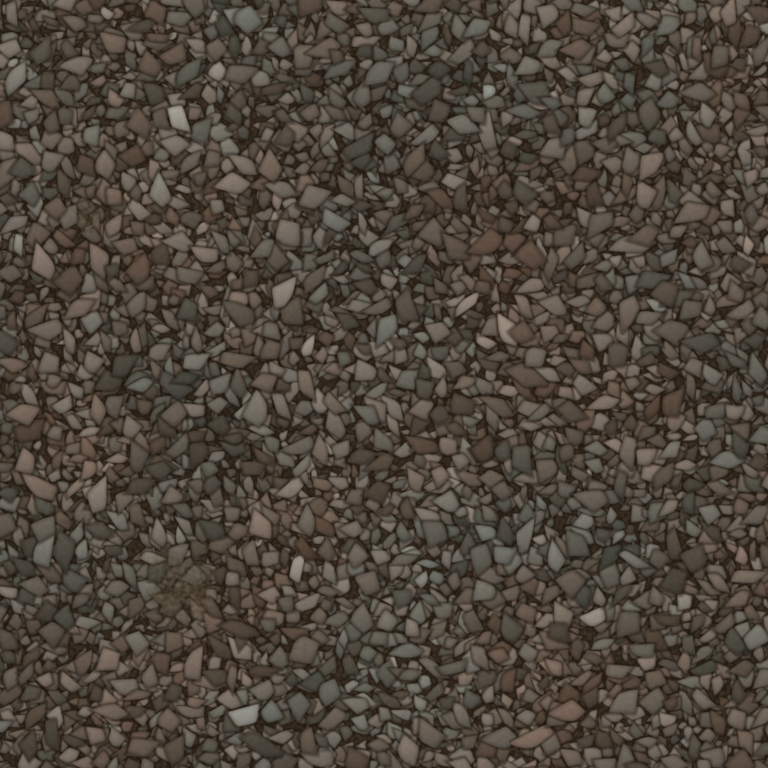
A WebGL 1 fragment shader for this texture:

```glsl
precision highp float;
// Ground covered with small, dull brown-grey gravel and a few patches of sand.
uniform vec2 u_resolution;

vec3 hash3(vec2 p) {
  vec3 q = fract(vec3(p.xyx) * vec3(0.1031, 0.103, 0.0973));
  q += dot(q, q.yxz + 33.33);
  return fract((q.xxy + q.yzz) * q.zyx);
}

// Gradient noise, roughly -0.7 to 0.7
float cornerSlope(vec2 cell, vec2 offset) {
  float angle = 6.2832 * hash3(cell + 71.0).x;
  return dot(vec2(cos(angle), sin(angle)), offset);
}

float gradientNoise(vec2 p) {
  vec2 i = floor(p), f = fract(p);
  vec2 w = f * f * f * (f * (f * 6.0 - 15.0) + 10.0);
  vec2 e = vec2(1.0, 0.0);
  return mix(mix(cornerSlope(i, f), cornerSlope(i + e, f - e), w.x),
             mix(cornerSlope(i + e.yx, f - e.yx), cornerSlope(i + 1.0, f - 1.0), w.x), w.y);
}

// Distance to an uneven six-sided pebble with rounded corners
float pebbleDistance(vec2 p, float radius, float seed) {
  float sum = 0.0;
  for (int k = 0; k < 6; k++) {
    float side = float(k);
    float angle = side * 1.0472 + 0.55 * sin(seed * 40.0 + side * 2.4);
    float reach = radius * (0.82 + 0.34 * fract(seed * 17.3 + side * 0.618));
    sum += exp(18.0 * (dot(p, vec2(cos(angle), sin(angle))) - reach));
  }
  return log(sum) / 18.0;
}

vec3 pebbleColor(vec3 seed, float tint) {
  float tone = mix(0.29, 0.47, seed.x) + 0.13 * pow(seed.y, 12.0);
  vec3 color = tone + vec3(0.0, -0.034, -0.074);
  // Some pebbles lean to green, others to a dull red
  return color + (seed.z - 0.5 + tint) * vec3(0.035, -0.012, -0.022);
}

void main() {
  vec2 uv = gl_FragCoord.xy / u_resolution.y;
  float blur = max(0.0016, 0.7 / u_resolution.y);
  vec3 shade = vec3(0.105, 0.07, 0.035);
  float tint = gradientNoise(uv * 5.0 + 3.0);
  float grain = gradientNoise(uv * 170.0);
  vec3 color = vec3(0.2, 0.16, 0.12) + 0.08 * grain;

  // Layers of pebbles, from small and dense to large and sparse
  for (int l = 0; l < 5; l++) {
    float layer = float(l);
    float scale = 52.0 - 5.0 * layer;
    vec2 p = uv * scale + layer * 17.37;
    vec2 home = floor(p);
    for (int j = -1; j <= 1; j++) {
      for (int i = -1; i <= 1; i++) {
        vec2 cell = home + vec2(float(i), float(j));
        vec3 place = hash3(cell + layer * 113.0);
        vec3 shape = hash3(cell + layer * 57.0 + 211.0);
        vec2 offset = p - cell - 0.15 - 0.7 * place.xy;
        if (place.z > 1.0 - 0.17 * layer || dot(offset, offset) > 1.2) continue;

        // Turn and stretch, with a mild lean down to the right
        float turn = -0.5 + 2.8 * (shape.x - 0.5);
        float c = cos(turn), s = sin(turn);
        float stretch = 1.02 + 0.36 * shape.y;
        vec2 q = vec2(c * offset.x + s * offset.y, c * offset.y - s * offset.x);
        q *= vec2(1.0 / stretch, stretch);
        float radius = mix(0.27, 0.5, shape.z);
        float d = pebbleDistance(q, radius, shape.x + shape.y);

        // Soft contact shadow, then the pebble lit from above
        color = mix(color, shade, 0.5 * (1.0 - smoothstep(0.0, 0.17, d)));
        vec3 stone = pebbleColor(hash3(cell + layer * 31.0 + 431.0), tint);
        stone *= 0.83 + 0.17 * smoothstep(0.02, -0.19, d);
        stone *= 1.0 + 0.1 * dot(offset, vec2(-0.3, 0.95)) / radius;
        stone += 0.022 * grain;
        color = mix(color, stone, smoothstep(blur, -blur, d / scale));
      }
    }
  }

  // Fine sand hides the pebbles in a few places
  float sandMask = smoothstep(0.4, 0.62, gradientNoise(uv * 4.3 + 9.4) + 0.1 * gradientNoise(uv * 30.0));
  vec3 sand = vec3(0.31, 0.27, 0.2) + 0.16 * grain;
  color = mix(color, sand, 0.75 * sandMask);

  // Broad, weak drift of brightness
  color *= 1.0 + 0.12 * gradientNoise(uv * 2.6 + 20.0);
  gl_FragColor = vec4(color, 1.0);
}
```
